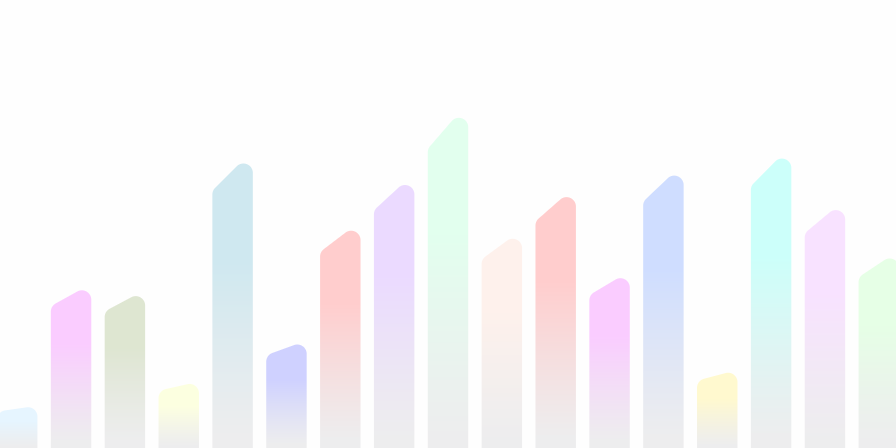
Give the GLSL for this background, as a WebGL 2 fragment shader.

```glsl
#version 300 es
precision highp float;
// Pastel bar chart with slanted, rounded tops that fade to grey at the foot.

#define BAR_COUNT 17
#define BAR_PITCH 0.1202
#define BAR_WIDTH 0.0903
#define CORNER_RADIUS 0.021
#define SLANT 1.57
#define FADE_START 0.03
#define FADE_END 0.66
#define FADE_CURVE 1.15
#define FOOT_COLOR vec3(0.930, 0.930, 0.934)
#define BACKGROUND vec3(0.998, 0.996, 0.996)

uniform vec2 u_resolution;
out vec4 fragColor;

// Bar heights, in canvas heights, from left to right
const float HEIGHTS[BAR_COUNT] = float[](
    0.091, 0.352, 0.339, 0.143, 0.635, 0.231, 0.485, 0.587, 0.737,
    0.467, 0.560, 0.379, 0.608, 0.168, 0.646, 0.531, 0.423);

const vec3 PALETTE[15] = vec3[](
    vec3(0.90, 0.96, 1.00), vec3(0.98, 0.80, 1.00), vec3(0.87, 0.90, 0.82),
    vec3(0.99, 1.00, 0.88), vec3(0.81, 0.91, 0.94), vec3(0.81, 0.82, 1.00),
    vec3(1.00, 0.805, 0.805), vec3(0.92, 0.855, 1.00), vec3(0.885, 1.00, 0.935),
    vec3(0.996, 0.945, 0.925), vec3(0.81, 0.867, 1.00), vec3(1.00, 0.976, 0.81),
    vec3(0.80, 1.00, 0.98), vec3(0.973, 0.886, 1.00), vec3(0.90, 1.00, 0.90));

// Red and pink return once, in the tenth and eleventh slots
vec3 barColor(int i) {
    if (i == 10) return PALETTE[6];
    if (i == 11) return PALETTE[1];
    return PALETTE[i < 10 ? i : i - 2];
}

float segmentDistance(vec2 p, vec2 a, vec2 b) {
    vec2 ab = b - a;
    return length(p - a - ab * clamp(dot(p - a, ab) / dot(ab, ab), 0.0, 1.0));
}

// Distance to a vertical edge that runs downward from its top point
float edgeDistance(vec2 p, vec2 top) {
    return length(vec2(p.x - top.x, max(p.y - top.y, 0.0)));
}

// Signed distance to a bar; taller bars have steeper tops
float barDistance(vec2 p, float height) {
    float inner = 0.5 * BAR_WIDTH - CORNER_RADIUS;
    float slope = SLANT * height;
    vec2 right = vec2(inner, height - CORNER_RADIUS);
    vec2 left = vec2(-inner, right.y - 2.0 * inner * slope);
    float d = min(segmentDistance(p, left, right),
                  min(edgeDistance(p, left), edgeDistance(p, right)));
    bool inside = abs(p.x) < inner && p.y < left.y + slope * (p.x + inner);
    return (inside ? -d : d) - CORNER_RADIUS;
}

void main() {
    // Height is one unit; x is measured from the canvas centre
    vec2 p = vec2(gl_FragCoord.x - 0.5 * u_resolution.x, gl_FragCoord.y) / u_resolution.y;
    float pixel = 1.0 / u_resolution.y;

    // Nearest bar
    float slot = floor(p.x / BAR_PITCH + 0.5);
    int i = clamp(int(slot) + BAR_COUNT / 2, 0, BAR_COUNT - 1);
    float height = HEIGHTS[i];
    p.x -= float(i - BAR_COUNT / 2) * BAR_PITCH;

    // Vertical fade, relative to the height of the bar
    float fade = clamp((p.y / height - FADE_START) / (FADE_END - FADE_START), 0.0, 1.0);
    vec3 fill = mix(FOOT_COLOR, barColor(i), pow(fade, FADE_CURVE));

    float coverage = clamp(0.5 - barDistance(p, height) / pixel, 0.0, 1.0);
    fragColor = vec4(mix(BACKGROUND, fill, coverage), 1.0);
}
```
